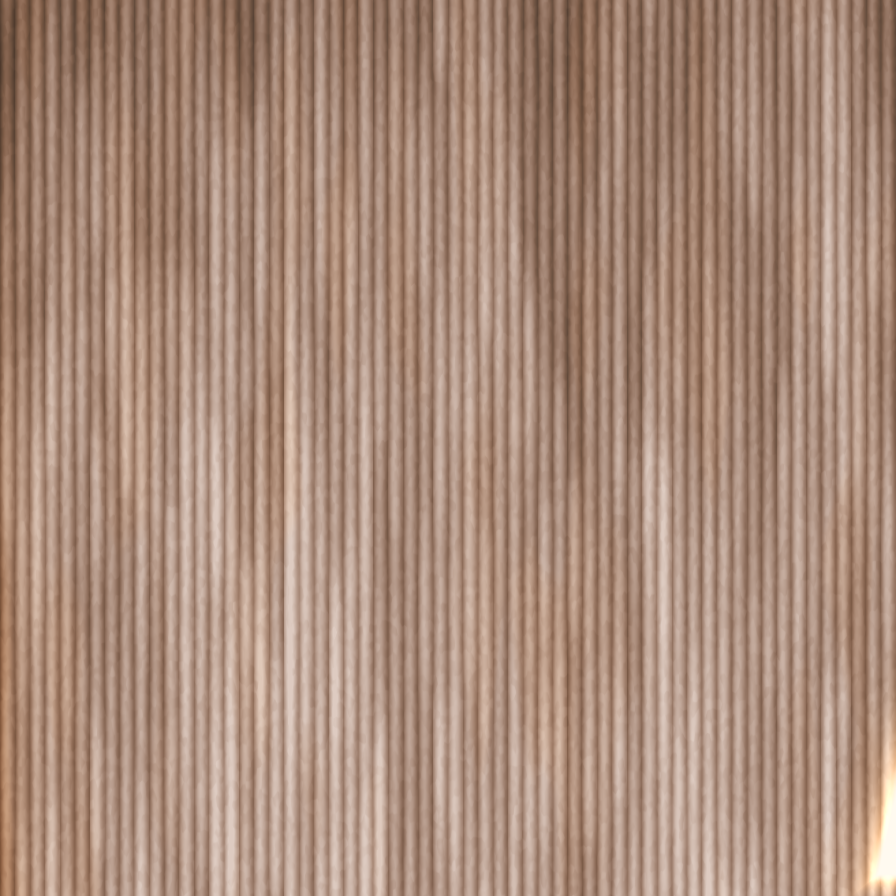
Reproduce this texture procedurally as a Shadertoy shader.

```glsl
const float SLATS = 60.0;

float hash(vec2 p) {
    p = fract(p * vec2(0.1031, 0.1137));
    p += dot(p, p.yx + 33.33);
    return fract((p.x + p.y) * p.x * 7.31);
}

// Cellular noise: soft blend of random tones held by scattered seeds
float cellTone(vec2 p) {
    vec2 cell = floor(p);
    float tone = 0.0, total = 0.0;
    for (int j = -1; j <= 1; j++)
    for (int i = -1; i <= 1; i++) {
        vec2 c = cell + vec2(i, j);
        vec2 seed = c + vec2(hash(c + 17.0), hash(c + 59.0));
        float d = length(p - seed);
        float weight = exp(-7.0 * d * d);
        tone += weight * hash(c + 101.0);
        total += weight;
    }
    return tone / total - 0.5;
}

// Long wavy fibres running along a slat
float fibres(vec2 uv, float seed) {
    float sum = 0.0, amp = 0.5, freq = 260.0;
    for (int i = 0; i < 4; i++) {
        float bend = sin(uv.y * freq * 0.07 + seed * 40.0 + float(i));
        sum += amp * sin(uv.x * freq + 1.5 * bend + seed * 25.0);
        freq *= 1.7;
        amp *= 0.65;
    }
    return sum;
}

void mainImage(out vec4 fragColor, in vec2 fragCoord) {
    vec2 uv = fragCoord / iResolution.xy;
    float slat = floor(uv.x * SLATS);
    float across = fract(uv.x * SLATS);
    float seed = hash(vec2(slat, 7.0));

    // Rounded rib, lit from the left, with a soft dark groove
    float rib = pow(max(sin(3.14159 * pow(across, 0.85)), 0.0), 1.25);
    float tone = 0.23 + 0.64 * rib;

    // Room light: brighter low down, dim at the left edge and the top
    tone += 0.34 * (0.5 - uv.y);
    tone -= 0.32 * exp(-uv.x * 28.0) + 0.1 * smoothstep(0.8, 1.0, uv.y);

    // Slat to slat tone, lengthwise stains, fibres and fine mottling
    float stain = cellTone(vec2(slat * 3.7, uv.y * 6.0 + seed * 30.0));
    float patches = cellTone(uv * vec2(14.0, 3.5) + 20.0);
    tone += 0.18 * (seed - 0.5) + 0.32 * stain + 0.3 * patches;
    tone += 0.035 * fibres(uv, seed);
    tone += 0.14 * cellTone(uv * vec2(240.0, 110.0));

    // Shadow to highlight ramp, with warmer middle tones
    vec3 shadowBrown = vec3(0.45, 0.34, 0.27);
    vec3 paleWood = vec3(0.80, 0.71, 0.66);
    vec3 ramp = pow(vec3(clamp(tone, 0.0, 1.2)), vec3(1.0, 1.17, 1.23));
    vec3 color = mix(shadowBrown, paleWood, ramp);
    color *= 1.0 + 0.7 * clamp(tone, -0.6, 0.0);

    // Honey tint in places and along the left edge
    float honey = 0.6 * max(cellTone(uv * vec2(30.0, 5.0) + 70.0), 0.0);
    honey += 0.9 * exp(-uv.x * 28.0) * (1.0 - 0.8 * uv.y);
    color *= mix(vec3(1.0), vec3(1.05, 0.94, 0.8), honey);

    // Lamp in the lower right corner: white wedge with a warm halo
    float side = dot(vec2(0.975, 0.02) - uv, vec2(0.975, -0.222));
    float lamp = max(side, 0.02 - uv.y);
    color += vec3(0.5, 0.4, 0.25) * exp(-80.0 * max(lamp, 0.0));
    color = mix(color, vec3(1.0, 0.98, 0.94), 1.0 - smoothstep(-0.005, 0.006, lamp));
    fragColor = vec4(min(color, 1.0), 1.0);
}
```
